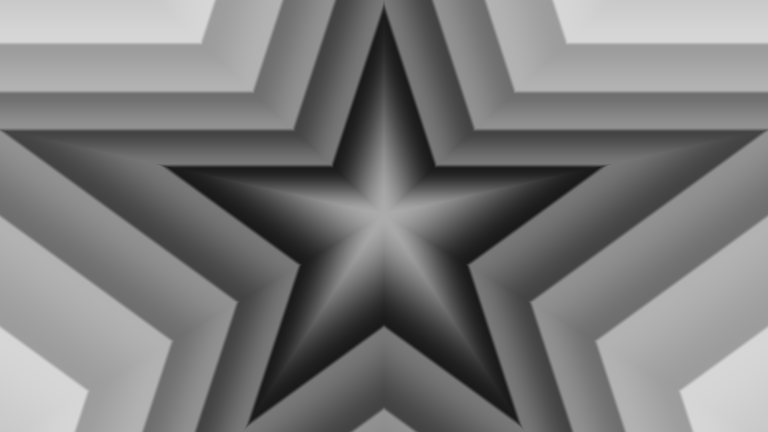
Write a Shadertoy shader that draws this background.

```glsl
// Nested grey five-pointed stars that grow from one shared point.
// A star gauge gives the scale of the star passing through each pixel;
// bands of that scale are shaded from a light inner to a dark outer rim.

const int   BANDS = 5;
const float TAU = 6.2831853;
const vec2  FOCUS = vec2(0.5, 0.503);  // growth point, as share of the canvas
const float INNER_RADIUS = 0.205;      // notch radius of the smallest star
const float APOTHEM = 0.809;           // edge line distance per notch radius
const float CENTER_DROP = 0.258;       // star centre below focus, per notch radius
const float SOFTNESS = 0.006;          // half width of the blurred edges

// Star scale at each band limit, then the tone at its inner and outer rim
const float LIMIT[6] = float[](0.0, 1.0, 1.74, 2.515, 3.51, 4.7);
const float LIGHT[5] = float[](0.67, 0.47, 0.57, 0.70, 0.84);
const float DARK[5]  = float[](0.10, 0.26, 0.43, 0.61, 0.78);

// Returns the star scale through p (x) and its distance per unit of scale (y).
// A point is in a star when it lies inside four of five edge lines,
// so the second largest line scale decides.
vec2 starGauge(vec2 p) {
    vec2 largest = vec2(-1e3, 1.0);
    vec2 second = largest;
    for (int k = 0; k < 5; k++) {
        float angle = TAU * (0.25 + float(k) / 5.0);
        vec2 normal = vec2(cos(angle), sin(angle));
        float reach = INNER_RADIUS * (APOTHEM - CENTER_DROP * normal.y);
        vec2 line = vec2(dot(normal, p) / reach, reach);
        if (line.x > largest.x) {
            second = largest;
            largest = line;
        } else if (line.x > second.x) {
            second = line;
        }
    }
    return second;
}

void mainImage(out vec4 fragColor, in vec2 fragCoord) {
    vec2 p = (fragCoord - FOCUS * iResolution.xy) / iResolution.y;
    vec2 gauge = starGauge(p);
    float soft = max(SOFTNESS, 1.0 / iResolution.y);

    // Lay the bands over one another from the inside out
    float tone = LIGHT[0];
    for (int i = 0; i < BANDS; i++) {
        float shade = mix(LIGHT[i], DARK[i], smoothstep(LIMIT[i], LIMIT[i + 1], gauge.x));
        float edge = (gauge.x - LIMIT[i]) * gauge.y;
        float cover = i == 0 ? 1.0 : smoothstep(-soft, soft, edge);
        tone = mix(tone, shade, cover);
    }
    fragColor = vec4(vec3(tone), 1.0);
}
```
